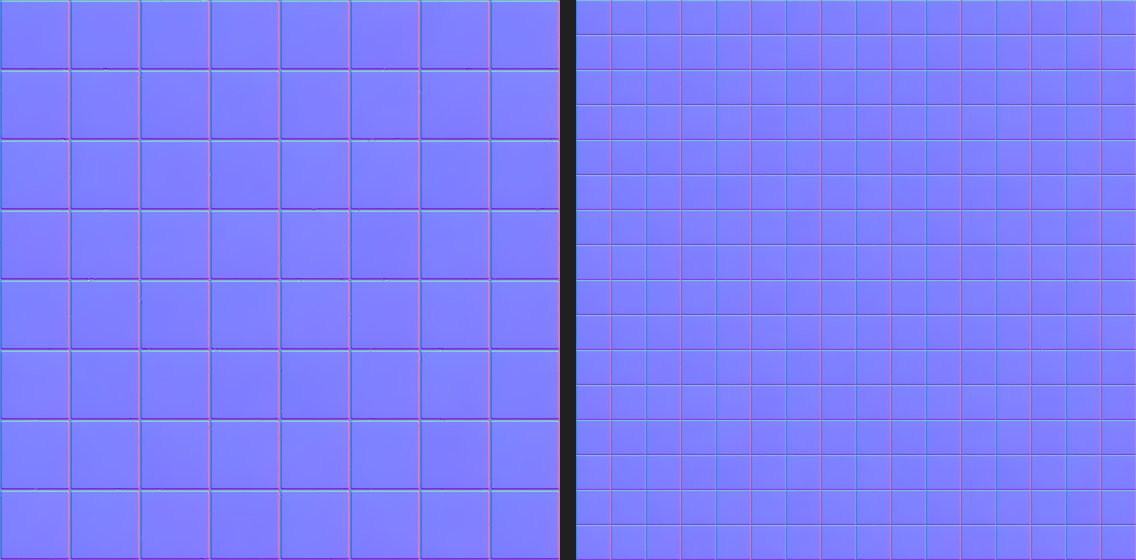
Left, the tile; right, the same tile 2 across and 2 down.
A three.js fragment shader for this texture map:

```glsl
varying vec2 vUv;

#define TILES 8.0
#define CORNER_RADIUS 0.04
#define BEVEL_CENTER 0.0156
#define BEVEL_REACH 0.0135
#define BEVEL_SLOPE 0.85
#define BEVEL_HEIGHT 0.45
#define PILLOW 0.045
#define TILE_TILT 0.012
#define UNDULATION 0.05
#define WEAR_SHIFT 0.014
#define WEAR_ROUGHNESS 0.7

// Random vector in -1..1 for a lattice cell
vec2 hash2(vec2 cell) {
  vec2 k = vec2(dot(cell, vec2(127.1, 311.7)), dot(cell, vec2(269.5, 183.3)));
  return 2.0 * fract(sin(k) * 43758.55) - 1.0;
}

float cornerGradient(vec2 cell, vec2 offset, vec2 f, float period, float seed) {
  return dot(hash2(mod(cell + offset, period) + seed), f - offset);
}

// Gradient noise that wraps after a whole number of cells
float wrapNoise(vec2 uv, float period, float seed) {
  vec2 cell = floor(uv * period);
  vec2 f = fract(uv * period);
  vec2 w = f * f * f * (f * (f * 6.0 - 15.0) + 10.0);
  float low = mix(cornerGradient(cell, vec2(0.0, 0.0), f, period, seed),
                  cornerGradient(cell, vec2(1.0, 0.0), f, period, seed), w.x);
  float high = mix(cornerGradient(cell, vec2(0.0, 1.0), f, period, seed),
                   cornerGradient(cell, vec2(1.0, 1.0), f, period, seed), w.x);
  return mix(low, high, w.y);
}

vec2 wrapNoise2(vec2 uv, float period, float seed) {
  return vec2(wrapNoise(uv, period, seed), wrapNoise(uv, period, seed + 37.0));
}

// Gently domed glaze with a slight lean per tile
vec3 faceNormal(vec2 uv, vec2 p) {
  vec2 tile = mod(floor(uv * TILES), TILES);
  vec2 e = 2.0 * p;
  vec2 lean = PILLOW * e * (0.3 + 0.7 * e * e);
  lean += TILE_TILT * hash2(tile + 11.0);
  lean += UNDULATION * (0.6 * wrapNoise2(uv, 8.0, 3.0) + 0.4 * wrapNoise2(uv, 20.0, 71.0));
  return vec3(lean, sqrt(1.0 - dot(lean, lean)));
}

void main() {
  vec2 p = fract(vUv * TILES) - 0.5;

  // Distance inward from the joint, and the outward direction of the edge
  vec2 q = max(abs(p) - 0.5 + CORNER_RADIUS, 0.0);
  float inward = CORNER_RADIUS - length(q);
  vec2 outward = sign(p) * q / max(length(q), 0.0001);

  // Sparse stretches of chipped edge
  float worn = smoothstep(0.12, 0.4, wrapNoise(vUv, 40.0, 19.0));
  vec2 grit = wrapNoise2(vUv, 256.0, 53.0);
  inward += worn * WEAR_SHIFT * grit.x;

  // Soft bevel band on either side of the joint
  float bevel = 1.0 - smoothstep(0.002, BEVEL_REACH, abs(inward - BEVEL_CENTER));
  vec3 slope = vec3(outward * BEVEL_SLOPE, BEVEL_HEIGHT);
  slope.xy += worn * WEAR_ROUGHNESS * grit;

  vec3 normal = mix(faceNormal(vUv, p), slope, bevel);
  gl_FragColor = vec4(clamp(normal * 0.5 + 0.5, 0.0, 1.0), 1.0);
}
```
